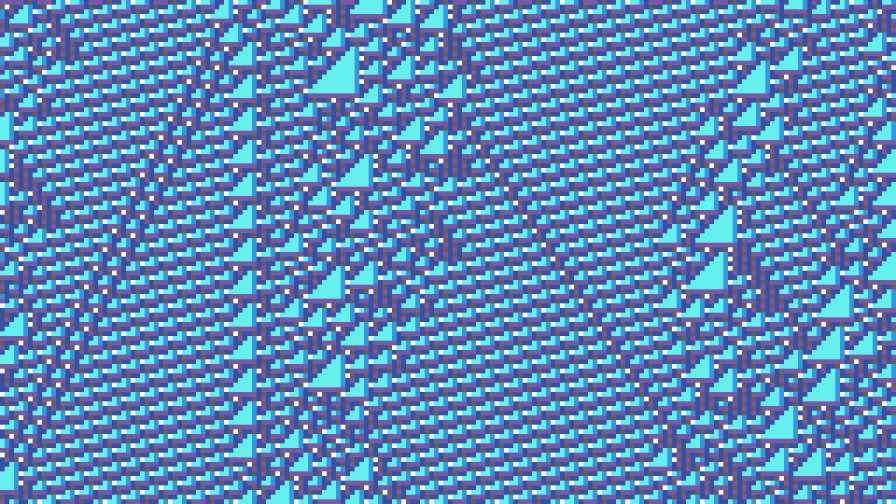
Give the GLSL for this texture, as a Shadertoy shader.

```glsl
// Draws a one-dimensional cellular automaton growing upward, coloured by neighbourhood.

const float ROWS = 108.0;          // cells along the canvas height
const int WARM_UP = 10;            // generations hidden below the canvas
const int WORDS = 7;               // 32-cell words in one ring of cells
const int TILES = 16;              // background tiles around the ring
const int TILE_WIDTH = 14;         // cells in one background tile
const uint TILE_BITS = 0x4DFu;     // pattern of the stable background
const uint SCRAMBLED_PERCENT = 40u;
const uint SEED = 71u;

const vec3 CYAN       = vec3(0.40, 0.94, 0.93);
const vec3 SKY_BLUE   = vec3(0.20, 0.60, 0.85);
const vec3 WHITE      = vec3(0.97, 0.98, 0.96);
const vec3 DARK_BLUE  = vec3(0.20, 0.32, 0.65);
const vec3 BROWN      = vec3(0.40, 0.36, 0.38);
const vec3 INDIGO     = vec3(0.27, 0.30, 0.61);
const vec3 PURPLE     = vec3(0.47, 0.35, 0.64);

// Colours indexed by the bits left, centre, right
const vec3 PALETTE[8] = vec3[8](CYAN, SKY_BLUE, WHITE, DARK_BLUE,
                                CYAN, BROWN, INDIGO, PURPLE);

uint cells[WORDS];

uint hash(uint n) {
    n = (n ^ 61u) ^ (n >> 16);
    n *= 9u;
    n ^= n >> 4;
    n *= 0x27d4eb2du;
    return n ^ (n >> 15);
}

// First generation: background tiles, some of them scrambled
void seedCells() {
    for (int i = 0; i < WORDS; i++) cells[i] = 0u;
    for (int i = 0; i < TILES; i++) {
        uint noise = hash(uint(i) + SEED * 131u);
        uint tile = TILE_BITS;
        if (noise % 100u < SCRAMBLED_PERCENT) tile ^= hash(noise) & 0x3FFFu;
        int start = i * TILE_WIDTH;
        int word = start / 32;
        int shift = start % 32;
        cells[word] |= tile << shift;
        if (shift + TILE_WIDTH > 32) cells[word + 1] |= tile >> (32 - shift);
    }
}

// One generation for the whole ring, 32 cells at a time
void stepCells() {
    uint first = cells[0];
    uint previous = cells[WORDS - 1];
    for (int i = 0; i < WORDS; i++) {
        uint centre = cells[i];
        uint following = i + 1 < WORDS ? cells[i + 1] : first;
        uint left = (centre << 1) | (previous >> 31);
        uint right = (centre >> 1) | (following << 31);
        cells[i] = (left | centre) & ~(left & centre & right);
        previous = centre;
    }
}

uint cellAt(int x) {
    int count = WORDS * 32;
    x = (x + count) % count;
    return (cells[x / 32] >> (x % 32)) & 1u;
}

vec3 cellColour(int x) {
    return PALETTE[int(cellAt(x - 1) * 4u + cellAt(x) * 2u + cellAt(x + 1))];
}

void mainImage(out vec4 fragColor, in vec2 fragCoord) {
    // Pixel footprint in cells, and its share in the next cell
    float footprint = ROWS / iResolution.y;
    vec2 position = fragCoord * footprint;
    vec2 base = floor(position - 0.5 * footprint);
    vec2 blend = clamp((position + 0.5 * footprint - base - 1.0) / footprint, 0.0, 1.0);

    // Grow up to the row under the pixel
    seedCells();
    int generations = WARM_UP + int(base.y);
    for (int i = 0; i < generations; i++) stepCells();

    // Box-filter the two by two cells around the pixel
    int column = int(base.x);
    vec3 lower = mix(cellColour(column), cellColour(column + 1), blend.x);
    stepCells();
    vec3 upper = mix(cellColour(column), cellColour(column + 1), blend.x);
    fragColor = vec4(mix(lower, upper, blend.y), 1.0);
}
```
